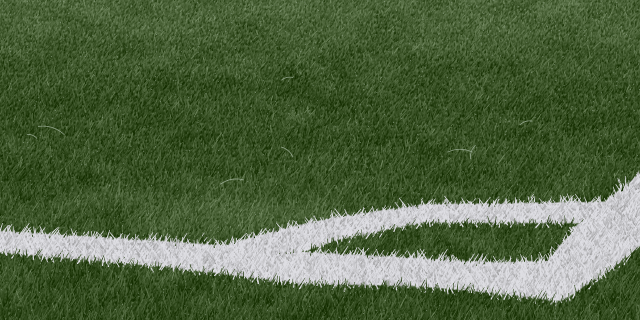
Give the GLSL for this texture, as a Shadertoy shader.

```glsl
// Artificial turf seen at a low angle, with a white corner line and its arc.
// Tapered strokes define the painted area; a grid of overlapping blades, drawn
// back to front, takes its colour from the stroke field at each blade's root.

const vec3 GREEN_DARK  = vec3(0.095, 0.195, 0.015);
const vec3 GREEN_LIGHT = vec3(0.40, 0.49, 0.33);
const vec3 WHITE_SHADE = vec3(0.54, 0.54, 0.54);
const vec3 WHITE_LIT   = vec3(0.87, 0.87, 0.89);
const vec3 GLINT       = vec3(0.62, 0.69, 0.60);
const float CELL = 0.0105;        // blade grid spacing, in canvas heights
const float GLINT_CELL = 0.013;
const float BLADE_WIDTH = 0.0017; // half width at the root
const float LINE_TOP = 0.5;       // no paint above this height

// Stroke nodes: x, y, radius
const vec3 LINE[8] = vec3[8](
    vec3(-0.1, 0.252, 0.032), vec3(0.52, 0.206, 0.040), vec3(0.95, 0.163, 0.050),
    vec3(1.30, 0.150, 0.044), vec3(1.55, 0.132, 0.048), vec3(1.74, 0.124, 0.064),
    vec3(1.87, 0.240, 0.088), vec3(2.06, 0.395, 0.088));
const vec3 ARC[5] = vec3[5](
    vec3(0.68, 0.190, 0.037), vec3(0.90, 0.243, 0.045), vec3(1.04, 0.284, 0.036),
    vec3(1.32, 0.333, 0.028), vec3(1.90, 0.336, 0.034));

// Loose threads: start and end
const vec4 THREADS[8] = vec4[8](
    vec4(0.12, 0.605, 0.20, 0.580), vec4(0.085, 0.58, 0.115, 0.568),
    vec4(0.88, 0.750, 0.915, 0.758), vec4(1.40, 0.525, 1.475, 0.525),
    vec4(1.47, 0.505, 1.485, 0.545), vec4(1.625, 0.61, 1.66, 0.622),
    vec4(0.88, 0.540, 0.915, 0.510), vec4(0.69, 0.425, 0.76, 0.438));

vec4 hash4(vec2 p) {
    vec4 q = fract(p.xyxy * vec4(0.1031, 0.1030, 0.0973, 0.1099));
    q += dot(q, q.wzxy + 33.33);
    return fract((q.xxyz + q.yzzw) * q.zywx);
}

float corner(vec2 i, vec2 f, vec2 o) {
    return dot(hash4(i + o + 70.0).xy * 2.0 - 1.0, f - o);
}

float gradNoise(vec2 p) {
    vec2 i = floor(p), f = fract(p), u = f * f * (3.0 - 2.0 * f), e = vec2(1.0, 0.0);
    return mix(mix(corner(i, f, e.yy), corner(i, f, e.xy), u.x),
               mix(corner(i, f, e.yx), corner(i, f, e.xx), u.x), u.y);
}

// Signed distance to a tapered stroke, then its direction outward
vec3 stroke(vec2 p, vec3 a, vec3 b) {
    vec2 v = b.xy - a.xy;
    float t = clamp(dot(p - a.xy, v) / dot(v, v), 0.0, 1.0);
    vec2 away = p - a.xy - v * t;
    float r = max(length(away), 0.00001);
    return vec3(r - mix(a.z, b.z, t), away / r);
}

vec3 nearer(vec3 a, vec3 b) { return a.x < b.x ? a : b; }

vec3 paintField(vec2 p) {
    vec3 field = vec3(9.0, 0.0, 1.0);
    if (p.y > LINE_TOP) return field;
    for (int i = 0; i < 7; i++) field = nearer(field, stroke(p, LINE[i], LINE[i + 1]));
    for (int i = 0; i < 4; i++) field = nearer(field, stroke(p, ARC[i], ARC[i + 1]));
    return field;
}

// Broad light and dark patches across the turf
float turfTone(vec2 p) {
    float tone = 0.39 + 0.28 * smoothstep(0.66, 1.0, p.y);
    tone -= 0.06 * smoothstep(0.2, 0.05, p.y);
    vec2 swept = (p - vec2(0.74, 0.335)) / vec2(0.38, 0.075);
    tone += 0.28 * exp(-dot(swept, swept));
    return tone + 0.27 * gradNoise(p * vec2(7.0, 17.0));
}

void mainImage(out vec4 fragColor, in vec2 fragCoord) {
    float px = 1.0 / iResolution.y;
    vec2 p = fragCoord * px;
    float tone = turfTone(p);
    vec3 field = paintField(p);

    // Ground below the blades
    float grain = gradNoise(p * vec2(165.0, 120.0) - vec2(p.y * 50.0, 0.0));
    vec3 ground = mix(GREEN_DARK, GREEN_LIGHT, clamp(tone - 0.04 + 0.9 * grain, 0.0, 1.0));
    vec3 paint = mix(WHITE_SHADE, WHITE_LIT, clamp(0.75 + grain, 0.0, 1.0));
    vec3 col = mix(ground, paint, smoothstep(0.004, -0.004, field.x));

    // Blades, far rows first; the field is extended linearly to each root
    vec2 home = floor(p / CELL);
    float reach = mix(0.041, 0.014, clamp(p.y, 0.0, 1.0));
    for (int row = 0; row >= -4; row--)
    for (int column = -2; column <= 2; column++) {
        vec2 cell = home + vec2(column, row);
        vec4 h = hash4(cell + 20.0);
        vec2 root = (cell + h.xy) * CELL;
        float tall = reach * (0.5 + 0.5 * fract(h.z * 7.0));
        vec2 middle = root + vec2(0.0, 0.3 * tall);
        bool white = field.x + dot(field.yz, middle - p) < 0.003 + 0.016 * (h.w - 0.5);
        float lean = white ? 2.4 * (h.z - 0.42) : 1.4 * (h.z - 0.5) + 0.25;
        vec2 v = vec2(clamp(tall * lean, -2.0 * CELL, 2.0 * CELL), tall);
        float t = clamp(dot(p - root, v) / dot(v, v), 0.0, 1.0);
        float width = BLADE_WIDTH * (white ? 1.3 : 1.0) * (1.0 - 0.6 * t);
        float cover = clamp((width - length(p - root - v * t)) / px + 0.5, 0.0, 1.0);
        float shine = 0.4 * smoothstep(0.86, 1.0, fract(h.z * 13.0));
        float light = tone + 0.85 * (h.w - 0.5) + 0.3 * (t - 0.45) + shine;
        vec3 blade = white
            ? mix(WHITE_SHADE, WHITE_LIT, clamp(0.2 + 1.1 * h.w + 0.4 * t, 0.0, 1.0))
            : mix(GREEN_DARK, GREEN_LIGHT, clamp(light, -0.1, 1.25));
        col = mix(col, blade, cover);
    }

    // Small glints on the open turf
    vec2 spot = floor(p / GLINT_CELL);
    vec4 s = hash4(spot + 140.0);
    float r = length(p - (spot + 0.25 + 0.5 * s.xy) * GLINT_CELL);
    float glint = step(0.9, s.z) * clamp((0.0014 - r) / px + 0.5, 0.0, 1.0);
    col = mix(col, GLINT, 0.6 * glint * step(0.01, field.x));

    // Loose pale threads, each slightly bowed
    for (int i = 0; i < 8; i++) {
        vec2 a = THREADS[i].xy, v = THREADS[i].zw - a;
        float t = clamp(dot(p - a, v) / dot(v, v), 0.0, 1.0);
        vec2 bow = vec2(-v.y, v.x) * 0.45 * t * (1.0 - t);
        float cover = clamp((0.0013 - length(p - a - v * t - bow)) / px + 0.5, 0.0, 1.0);
        col = mix(col, GLINT, 0.85 * cover);
    }

    fragColor = vec4(col, 1.0);
}
```
